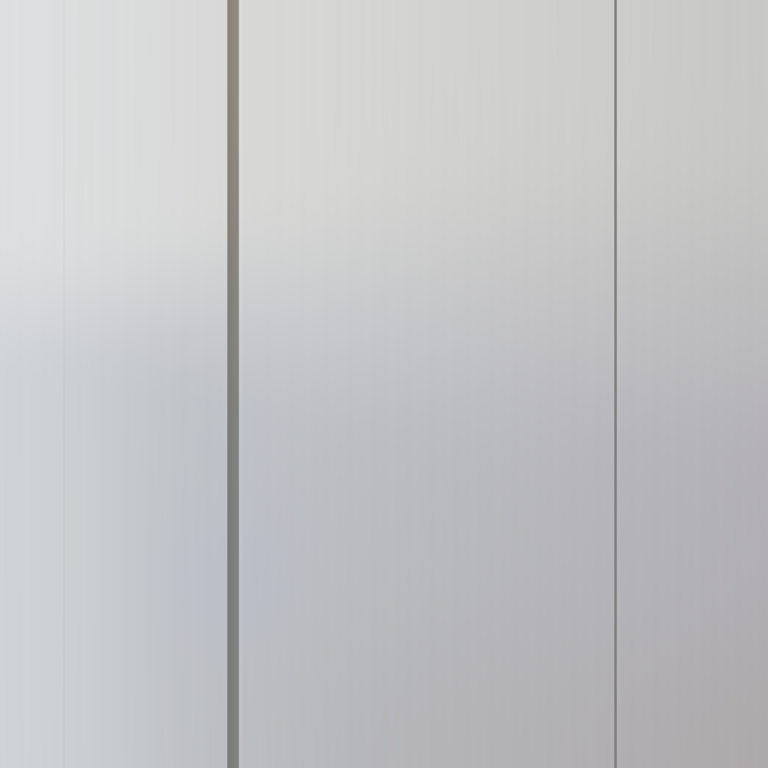
Give the GLSL for this texture, as a Shadertoy shader.

```glsl
// Panel layout, in canvas widths
const float FAINT_SEAM_X = 0.0835;
const float FAINT_SEAM_HALF = 0.0012;
const float GAP_X = 0.3035;
const float GAP_HALF = 0.0075;
const float THIN_SEAM_X = 0.8015;
const float THIN_SEAM_HALF = 0.0016;

// Sheen colours: upper reflection and lower shade, left to right
const vec3 UPPER_LEFT = vec3(0.865, 0.872, 0.876);
const vec3 UPPER_MID = vec3(0.842, 0.842, 0.836);
const vec3 UPPER_RIGHT = vec3(0.782, 0.782, 0.776);
const vec3 LOWER_LEFT = vec3(0.815, 0.828, 0.838);
const vec3 LOWER_MID = vec3(0.738, 0.750, 0.772);
const vec3 LOWER_RIGHT = vec3(0.695, 0.688, 0.704);

// Height and softness of the reflected horizon
const float HORIZON_Y = 0.605;
const float SOFT_LEFT = 0.11;
const float SOFT_RIGHT = 0.22;

// Gap and seam colours
const vec3 GAP_TOP = vec3(0.560, 0.530, 0.490);
const vec3 GAP_BOTTOM = vec3(0.485, 0.495, 0.485);
const vec3 SEAM_COLOR = vec3(0.490, 0.485, 0.480);
const float GRAIN = 0.0012;

vec3 threeStop(vec3 a, vec3 b, vec3 c, float middle, float x) {
    vec3 left = mix(a, b, smoothstep(0.0, middle, x));
    return mix(left, c, clamp((x - middle) / (1.0 - middle), 0.0, 1.0));
}

// Antialiased vertical strip
float strip(float x, float center, float halfWidth, float blur) {
    return 1.0 - smoothstep(halfWidth - blur, halfWidth + blur, abs(x - center));
}

vec3 brushedPanel(vec2 p) {
    vec3 upper = threeStop(UPPER_LEFT, UPPER_MID, UPPER_RIGHT, 0.40, p.x);
    vec3 lower = threeStop(LOWER_LEFT, LOWER_MID, LOWER_RIGHT, 0.32, p.x);

    // Slow falloff within each zone
    upper -= 0.012 * smoothstep(0.95, 0.6, p.y) * smoothstep(0.2, 0.9, p.x);
    lower += 0.018 * smoothstep(0.28, 0.58, p.y) * smoothstep(0.1, 0.4, p.x);
    vec3 floorTint = vec3(-0.016, -0.022, -0.032) * smoothstep(0.1, 0.6, p.x);
    lower += floorTint * smoothstep(0.32, 0.0, p.y);

    // The horizon softens toward the right
    float softness = mix(SOFT_LEFT, SOFT_RIGHT, smoothstep(0.0, 0.7, p.x));
    float reflection = smoothstep(-softness, softness, p.y - HORIZON_Y);
    vec3 color = mix(lower, upper, reflection);

    // Cool bloom beside the gap
    vec2 bloom = (p - vec2(0.30, 0.245)) / vec2(0.08, 0.07);
    color += vec3(-0.004, -0.004, 0.012) * exp(-dot(bloom, bloom));

    // Faint brushing
    return color + GRAIN * (sin(p.x * 410.0) + sin(p.x * 173.0 + 2.0 * sin(p.y * 5.0)));
}

void mainImage(out vec4 fragColor, in vec2 fragCoord) {
    vec2 p = fragCoord / iResolution.xy;
    float pixel = 1.0 / iResolution.x;
    float blur = max(0.75 * pixel, 0.0012);

    vec3 color = brushedPanel(p);

    // Hairline joint
    color -= 0.020 * strip(p.x, FAINT_SEAM_X, FAINT_SEAM_HALF, blur);

    // Wide gap with a darker left wall
    float across = (p.x - GAP_X) / GAP_HALF;
    vec3 gap = mix(GAP_BOTTOM, GAP_TOP, smoothstep(0.3, 1.0, p.y));
    gap += 0.030 * smoothstep(-0.9, 0.4, across) - 0.020;
    color += 0.015 * strip(p.x, GAP_X + GAP_HALF + 0.003, 0.002, blur);
    color = mix(color, gap, strip(p.x, GAP_X, GAP_HALF, blur));

    // Narrow seam and its lit edge
    color += 0.012 * strip(p.x, THIN_SEAM_X + 0.004, 0.0015, blur);
    color = mix(color, SEAM_COLOR, strip(p.x, THIN_SEAM_X, THIN_SEAM_HALF, blur));

    fragColor = vec4(clamp(color, 0.0, 1.0), 1.0);
}
```
